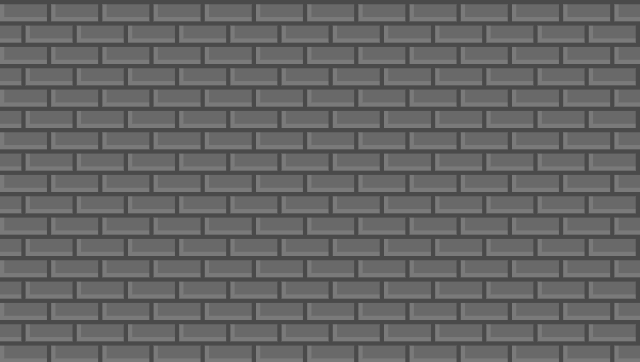
Write a WebGL 2 fragment shader that draws this pattern.

```glsl
#version 300 es
precision highp float;
// Grey running-bond brick wall with a lit bevel on the left and bottom of each brick.

#define UNITS_ACROSS 150.0           // grid units over the canvas width
#define PITCH vec2(12.0, 5.0)        // brick plus joint, in units
#define JOINT 1.0                    // mortar width
#define BEVEL 1.0                    // bevel width
#define ROW_SHIFT 6.0                // offset of every second row
#define MORTAR_COLOR vec3(0.29)
#define FACE_COLOR vec3(0.41)
#define BEVEL_COLOR vec3(0.48)

uniform vec2 u_resolution;
out vec4 fragColor;

// Signed distance to a box, negative inside
float boxDistance(vec2 p, vec2 halfSize) {
  vec2 d = abs(p) - halfSize;
  return length(max(d, 0.0)) + min(max(d.x, d.y), 0.0);
}

// Smooth coverage, one pixel wide, of the region with distance below zero
float coverage(float distance, float pixel) {
  return clamp(0.5 - distance / pixel, 0.0, 1.0);
}

void main() {
  // Wall units, measured down from the upper left corner
  float pixel = UNITS_ACROSS / u_resolution.x;
  vec2 wall = vec2(gl_FragCoord.x, u_resolution.y - gl_FragCoord.y) * pixel;

  // Cell centred on a brick, with half a joint on every side
  vec2 p = wall + vec2(0.5, -0.5) * JOINT;
  float row = floor(p.y / PITCH.y);
  p.x -= ROW_SHIFT * mod(row, 2.0);
  vec2 local = mod(p, PITCH) - 0.5 * PITCH;

  // Brick outline, and the face inside its left and bottom bevel
  vec2 halfBrick = 0.5 * (PITCH - JOINT);
  float brick = coverage(boxDistance(local, halfBrick), pixel);
  float inset = min(local.x + halfBrick.x, halfBrick.y - local.y) - BEVEL;
  float face = coverage(-inset, pixel);

  vec3 brickColor = mix(BEVEL_COLOR, FACE_COLOR, face);
  fragColor = vec4(mix(MORTAR_COLOR, brickColor, brick), 1.0);
}
```
